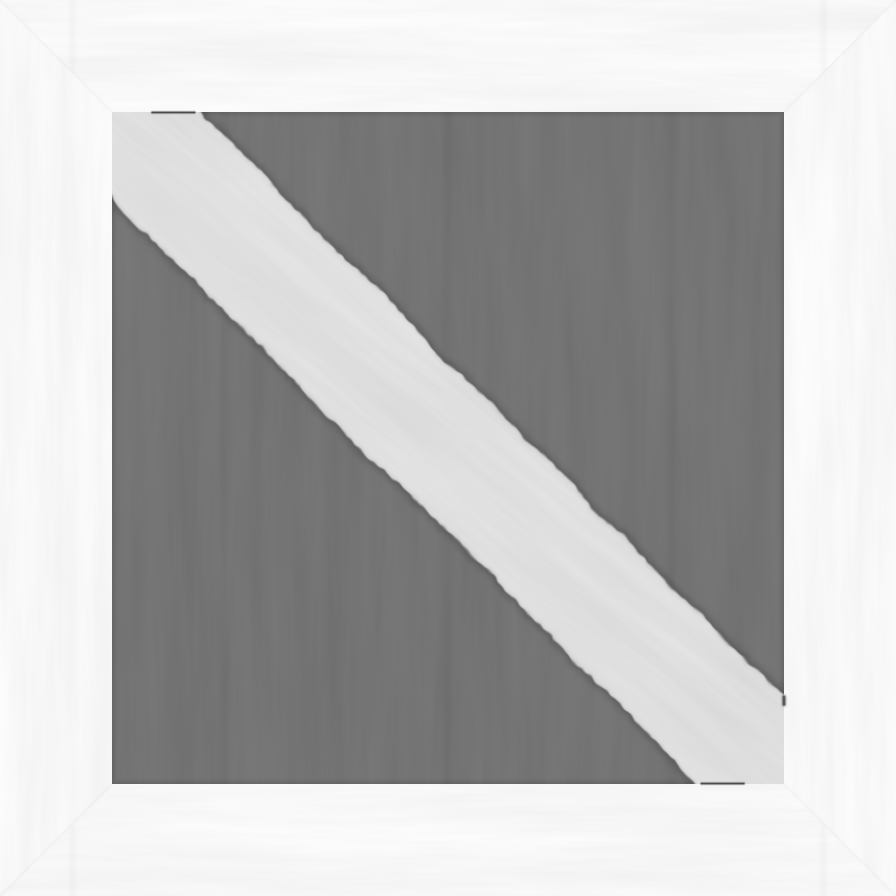
This texture is drawn by a WebGL 1 fragment shader. Its source:

```glsl
precision highp float;
uniform vec2 u_resolution;

const float FRAME_WIDTH = 0.125;
const float BAND_HALF_WIDTH = 0.0965;

vec2 hashGradient(vec2 cell) {
  vec2 h = vec2(dot(cell, vec2(127.1, 311.7)), dot(cell, vec2(269.5, 183.3)));
  return fract(sin(h) * 43758.55) * 2.0 - 1.0;
}

float gradientNoise(vec2 p) {
  vec2 i = floor(p);
  vec2 f = p - i;
  vec2 w = f * f * f * (f * (f * 6.0 - 15.0) + 10.0);
  float a = dot(hashGradient(i), f);
  float b = dot(hashGradient(i + vec2(1.0, 0.0)), f - vec2(1.0, 0.0));
  float c = dot(hashGradient(i + vec2(0.0, 1.0)), f - vec2(0.0, 1.0));
  float d = dot(hashGradient(i + vec2(1.0, 1.0)), f - vec2(1.0, 1.0));
  return mix(mix(a, b, w.x), mix(c, d, w.x), w.y);
}

// Streaks run along the y axis of p.
float woodGrain(vec2 p, float seed) {
  float sum = 0.0;
  float weight = 0.5;
  vec2 scale = vec2(22.0, 2.2);
  p.x += 0.006 * gradientNoise(p * vec2(9.0, 4.0) + seed);
  for (int i = 0; i < 4; i++) {
    sum += weight * gradientNoise(p * scale + seed);
    scale *= vec2(2.1, 1.9);
    seed += 17.3;
    weight *= 0.72;
  }
  return sum;
}

float softLine(float distanceToLine, float width) {
  float d = distanceToLine / width;
  return exp(-d * d);
}

float segmentDistance(vec2 p, vec2 a, vec2 b) {
  vec2 ab = b - a;
  float t = clamp(dot(p - a, ab) / dot(ab, ab), 0.0, 1.0);
  return length(p - a - ab * t);
}

float frameShade(vec2 p) {
  vec2 q = abs(p - 0.5);
  float onSide = step(q.y, q.x);
  vec2 along = mix(p.yx, p, onSide);
  float shade = 0.972 + 0.055 * woodGrain(along, 4.0 + 9.0 * onSide);
  // Mitre joints and faint cross marks near the corners
  shade -= 0.025 * softLine(q.x - q.y, 0.0022);
  float mark = softLine(q.x - 0.419, 0.004) * smoothstep(0.41, 0.43, q.y);
  return shade - 0.022 * mark * (1.0 - onSide);
}

float panelShade(vec2 p) {
  float shade = 0.455 + 0.045 * woodGrain(p, 31.0);
  float seam = abs(fract(p.x * 4.0 + 0.5) - 0.5) / 4.0;
  return shade - 0.018 * softLine(seam, 0.006);
}

float bandShade(vec2 p) {
  vec2 along = vec2(p.x * 0.64 + p.y * 0.77, p.x * 0.77 - p.y * 0.64);
  float cloud = gradientNoise(p * 7.0 + 3.0);
  return 0.875 + 0.06 * woodGrain(along, 52.0) + 0.015 * cloud;
}

// Signed distance to the worn edges of the diagonal band
float bandDistance(vec2 p) {
  float across = p.x + p.y - 1.0;
  float along = p.x - p.y;
  float side = step(0.0, across) * 23.0;
  float wear = 0.009 * gradientNoise(vec2(along * 7.0, side + 0.4))
             + 0.006 * gradientNoise(vec2(along * 24.0, side + 5.4))
             + 0.004 * gradientNoise(p * 95.0);
  return (abs(across) - BAND_HALF_WIDTH - wear) * 0.7071;
}

void main() {
  vec2 p = gl_FragCoord.xy / u_resolution;
  float pixel = 1.0 / min(u_resolution.x, u_resolution.y);
  vec2 q = abs(p - 0.5);
  float frameEdge = max(q.x, q.y) - (0.5 - FRAME_WIDTH);

  // Panel with a soft shadow around the band
  float band = bandDistance(p);
  float shade = panelShade(p);
  shade -= 0.07 * softLine(max(band, 0.0), 0.006);
  shade -= 0.05 * softLine(frameEdge, 0.004);

  // Painted band with a slightly feathered edge
  float feather = max(pixel, 0.0018);
  float coverage = 1.0 - smoothstep(-feather, feather, band);
  float paint = bandShade(p) - 0.06 * softLine(band, 0.003);
  shade = mix(shade, paint, coverage);

  // Frame and the dark gaps at both ends of the band
  shade = mix(shade, frameShade(p), smoothstep(-0.5 * pixel, 0.5 * pixel, frameEdge));
  vec2 turned = p.y > 0.5 ? p : 1.0 - p;
  float gap = segmentDistance(turned, vec2(0.170, 0.8745), vec2(0.217, 0.8745));
  shade = mix(shade, 0.15, 0.8 * softLine(gap, 0.0014));
  float chip = segmentDistance(p, vec2(0.875, 0.214), vec2(0.875, 0.222));
  shade = mix(shade, 0.15, 0.8 * softLine(chip, 0.0022));

  gl_FragColor = vec4(vec3(clamp(shade, 0.0, 1.0)), 1.0);
}
```
